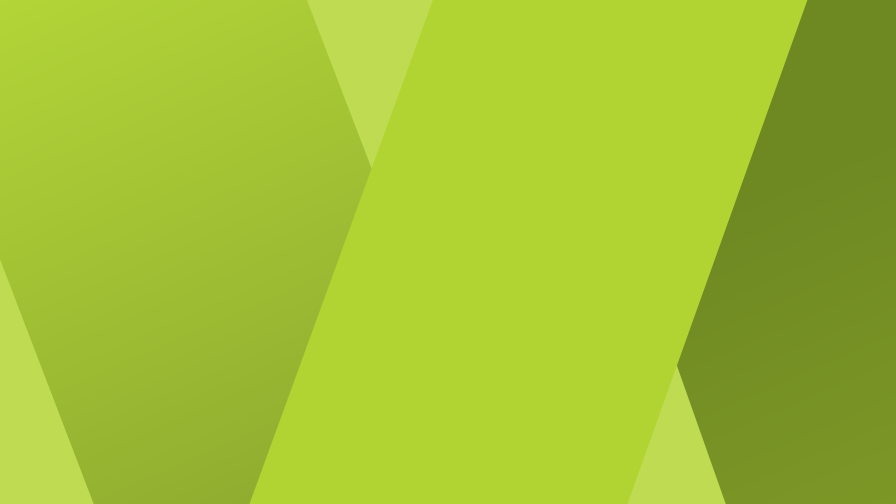
Write a Shadertoy shader that draws this background.

```glsl
const vec3 LIGHT_LIME   = vec3(0.745, 0.857, 0.320);
const vec3 BRIGHT_LIME  = vec3(0.700, 0.831, 0.200);
const vec3 PANEL_TOP    = vec3(0.700, 0.835, 0.218);
const vec3 PANEL_BOTTOM = vec3(0.567, 0.678, 0.188);
const vec3 OLIVE_DARK   = vec3(0.430, 0.537, 0.133);
const vec3 OLIVE_LIGHT  = vec3(0.490, 0.592, 0.150);

// Each edge holds its x at the bottom and at the top, in canvas heights
const vec2 PANEL_LEFT  = vec2(0.186, -0.197);
const vec2 PANEL_RIGHT = vec2(0.993, 0.609);
const vec2 OLIVE_LEFT  = vec2(1.440, 1.087);
const vec2 BAND_LEFT   = vec2(0.495, 0.859);
const vec2 BAND_RIGHT  = vec2(1.245, 1.602);

const vec2 SHADE_DIRECTION = vec2(0.400, -0.917);
const vec2 PANEL_SHADE = vec2(0.0, 1.115);
const vec2 OLIVE_SHADE = vec2(0.95, 1.63);

// Smooth coverage of the area to the right of a slanted edge
float rightOf(vec2 p, vec2 edge) {
    float run = edge.y - edge.x;
    float dist = (p.x - edge.x - run * p.y) / sqrt(1.0 + run * run);
    return clamp(dist * iResolution.y + 0.5, 0.0, 1.0);
}

float between(vec2 p, vec2 leftEdge, vec2 rightEdge) {
    return rightOf(p, leftEdge) * (1.0 - rightOf(p, rightEdge));
}

float ramp(float value, vec2 range) {
    return clamp((value - range.x) / (range.y - range.x), 0.0, 1.0);
}

void mainImage(out vec4 fragColor, in vec2 fragCoord) {
    vec2 p = fragCoord / iResolution.y;
    float shade = dot(p - vec2(0.0, 1.0), SHADE_DIRECTION);

    // Shaded panels over the light base
    vec3 panel = mix(PANEL_TOP, PANEL_BOTTOM, ramp(shade, PANEL_SHADE));
    vec3 olive = mix(OLIVE_DARK, OLIVE_LIGHT, ramp(shade, OLIVE_SHADE));
    vec3 color = mix(LIGHT_LIME, panel, between(p, PANEL_LEFT, PANEL_RIGHT));
    color = mix(color, olive, rightOf(p, OLIVE_LEFT));

    // Flat diagonal band in front
    color = mix(color, BRIGHT_LIME, between(p, BAND_LEFT, BAND_RIGHT));

    fragColor = vec4(color, 1.0);
}
```
